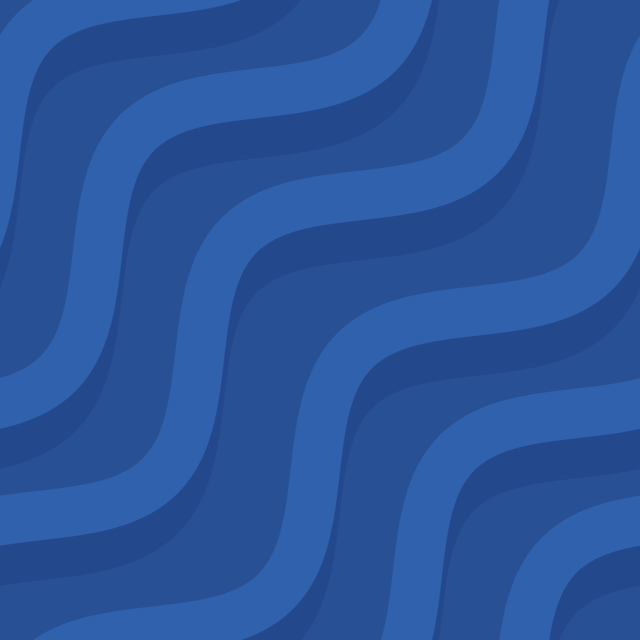
Give the GLSL for this pattern, as a WebGL 1 fragment shader.

```glsl
precision highp float;
// Diagonal wavy ribbons, each casting a flat shadow straight down.
// In axes turned by 45 degrees every ribbon is a sine curve stroked at constant
// width; both axes repeat once per unit, so the square canvas tiles.

uniform vec2 u_resolution;

const vec3 GROUND = vec3(0.157, 0.312, 0.585);
const vec3 SHADOW = vec3(0.141, 0.282, 0.549);
const vec3 RIBBON = vec3(0.188, 0.380, 0.675);

const float TAU = 6.2831853;
const float AMPLITUDE = 0.1263;     // wave height, in turned axes
const float PHASE = 0.0065;         // wave shift along the ribbons
const float MIDDLE_RIBBON = 0.548;  // position of the middle ribbon of three
const float RIBBON_STEP = 0.3195;   // a little under 1/3: one gap is wider
const float HALF_WIDTH = 0.0386;    // half of the ribbon, in canvas units
const float SHADOW_DROP = 0.0625;   // shadow offset, in canvas units

float wave(float s) { return -AMPLITUDE * cos(TAU * s); }
float waveSlope(float s) { return AMPLITUDE * TAU * sin(TAU * s); }

// Distance from a point to the wave, refining the nearest curve parameter
float waveDistance(vec2 p) {
  float s = p.x;
  for (int i = 0; i < 6; i++) {
    float slope = waveSlope(s);
    s += (p.x - s + (p.y - wave(s)) * slope) / (1.0 + slope * slope);
  }
  return length(p - vec2(s, wave(s)));
}

// Signed distance to the nearest ribbon edge, in canvas units
float ribbonDistance(vec2 uv) {
  float along = uv.x + uv.y - PHASE;
  float across = uv.x - uv.y;
  float nearest = 1.0;
  for (int i = -1; i <= 1; i++) {
    float center = MIDDLE_RIBBON + float(i) * RIBBON_STEP;
    float offset = fract(across - center - wave(along) + 0.5) - 0.5;
    nearest = min(nearest, waveDistance(vec2(along, offset + wave(along))));
  }
  return nearest * sqrt(0.5) - HALF_WIDTH;
}

float coverage(float dist, float pixel) {
  return 1.0 - smoothstep(-0.75 * pixel, 0.75 * pixel, dist);
}

void main() {
  vec2 uv = gl_FragCoord.xy / u_resolution;
  float pixel = 1.0 / min(u_resolution.x, u_resolution.y);

  float shadow = coverage(ribbonDistance(uv + vec2(0.0, SHADOW_DROP)), pixel);
  float ribbon = coverage(ribbonDistance(uv), pixel);

  vec3 color = mix(GROUND, SHADOW, shadow);
  color = mix(color, RIBBON, ribbon);
  gl_FragColor = vec4(color, 1.0);
}
```
